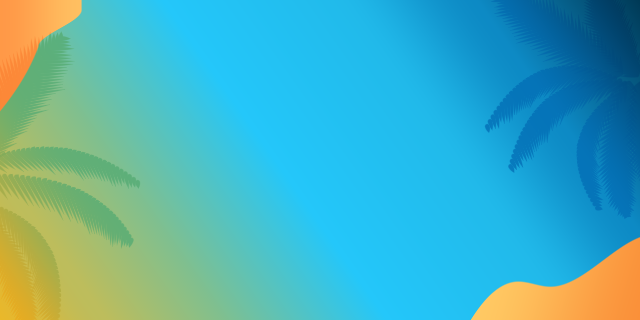
Give the GLSL for this background, as a Shadertoy shader.

```glsl
float hash(float n) {
    n = fract(n * 0.1031);
    n *= n + 33.33;
    return fract(n * (n + n));
}

// Pointed leaflet, widest at its root
float leaflet(vec2 p, vec2 root, vec2 span) {
    vec2 q = p - root;
    float h = clamp(dot(q, span) / dot(span, span), 0.0, 1.0);
    return length(q - span * h) - 0.0075 * (1.0 - h * h);
}

// Frond arching from base through middle to tip; reach = leaflet length (left, right)
float frond(vec2 p, vec2 base, vec2 middle, vec2 tip, vec2 reach) {
    float radius = max(distance(base, middle), distance(tip, middle)) + 0.17;
    if (distance(p, middle) > radius) return 0.0;

    vec2 control = 2.0 * middle - 0.5 * (base + tip);
    float d = 1.0;
    for (int i = 0; i < 36; i++) {
        float t = float(i) / 35.0;
        vec2 root = mix(mix(base, control, t), mix(control, tip, t), t);
        vec2 along = normalize(mix(control - base, tip - control, t));
        vec2 right = vec2(along.y, -along.x);
        float size = sin(3.14159 * (0.16 + 0.77 * t)) * (0.85 + 0.3 * hash(float(i) + 7.0));
        vec2 lean = along * (0.65 + 0.4 * t);
        d = min(d, leaflet(p, root, normalize(lean - right) * reach.x * size));
        d = min(d, leaflet(p, root, normalize(lean + right) * reach.y * size));
    }
    float aa = 0.8 / iResolution.y;
    return 1.0 - smoothstep(-aa, aa, d);
}

// Overlapping translucent layers
float over(float cover, float layer) {
    return 1.0 - (1.0 - cover) * (1.0 - 0.78 * layer);
}

float leftPalm(vec2 p) {
    float c = frond(p, vec2(-0.065, 0.49), vec2(0.195, 0.53), vec2(0.43, 0.43), vec2(0.012, 0.10));
    c = over(c * 0.78, frond(p, vec2(-0.065, 0.45), vec2(0.234, 0.405), vec2(0.41, 0.25), vec2(0.012, 0.13)));
    c = over(c, frond(p, vec2(-0.04, 0.362), vec2(0.15, 0.22), vec2(0.172, -0.04), vec2(0.012, 0.13)));
    c = over(c, frond(p, vec2(-0.065, 0.335), vec2(0.05, 0.167), vec2(0.10, -0.05), vec2(0.05, 0.10)));
    return over(c, frond(p, vec2(-0.052, 0.49), vec2(0.026, 0.69), vec2(0.19, 0.88), vec2(0.11, 0.16)));
}

float rightPalm(vec2 p) {
    float c = 0.78 * frond(p, vec2(1.953, 0.74), vec2(1.706, 0.776), vec2(1.523, 0.605), vec2(0.11, 0.012));
    c = over(c, frond(p, vec2(1.94, 0.74), vec2(1.72, 0.69), vec2(1.596, 0.48), vec2(0.12, 0.012)));
    c = over(c, frond(p, vec2(1.953, 0.727), vec2(1.815, 0.557), vec2(1.867, 0.35), vec2(0.09, 0.012)));
    c = over(c, frond(p, vec2(1.966, 0.74), vec2(1.93, 0.518), vec2(1.958, 0.33), vec2(0.08)));
    c = over(c, frond(p, vec2(2.005, 0.74), vec2(2.018, 0.557), vec2(2.057, 0.40), vec2(0.08)));
    c = over(c, frond(p, vec2(1.94, 0.77), vec2(1.745, 0.896), vec2(1.56, 1.026), vec2(0.12, 0.10)));
    return over(c, frond(p, vec2(1.99, 0.766), vec2(1.914, 0.896), vec2(1.862, 1.065), vec2(0.09)));
}

// Diagonal blend from sand through cyan to deep blue
vec3 sky(float t) {
    vec3 c = mix(vec3(0.92, 0.72, 0.16), vec3(0.74, 0.74, 0.36), smoothstep(-0.6, -0.3, t));
    c = mix(c, vec3(0.50, 0.75, 0.56), clamp((t + 0.3) / 0.3, 0.0, 1.0));
    c = mix(c, vec3(0.14, 0.78, 0.98), clamp(t / 0.415, 0.0, 1.0));
    c = mix(c, vec3(0.13, 0.73, 0.92), clamp((t - 0.415) / 0.45, 0.0, 1.0));
    c = mix(c, vec3(0.05, 0.54, 0.77), smoothstep(0.85, 1.23, t));
    return mix(c, vec3(0.0, 0.22, 0.33), clamp((t - 1.22) / 0.42, 0.0, 1.0));
}

void mainImage(out vec4 fragColor, in vec2 fragCoord) {
    vec2 p = fragCoord / iResolution.y;
    p.x *= 2.0 * iResolution.y / iResolution.x;
    float aa = 1.0 / iResolution.y;
    float t = dot(p, vec2(0.818, 0.575)) - 0.575;
    vec3 color = sky(t);

    // Palms
    bool onLeft = p.x < 1.0;
    float palm = onLeft ? leftPalm(p) : rightPalm(p);
    vec3 warmLeaf = mix(vec3(0.93, 0.66, 0.10), vec3(0.33, 0.67, 0.45), smoothstep(-0.58, -0.1, t));
    vec3 coolLeaf = mix(vec3(0.01, 0.43, 0.71), vec3(0.0, 0.19, 0.32), smoothstep(1.2, 1.68, t));
    color = mix(color, onLeft ? warmLeaf : coolLeaf, palm);

    // Upper left wave, with the frond tinted over it
    float down = 1.0 - p.y;
    float below = max(down - 0.146, 0.0);
    float edge = 0.255 - 0.135 * smoothstep(0.031, 0.146, down) - 0.37 * below - 1.11 * below * below;
    vec3 wave = mix(vec3(1.0, 0.60, 0.28), vec3(1.0, 0.75, 0.38), smoothstep(0.0, 0.26, p.x));
    wave = mix(wave, vec3(0.98, 0.49, 0.18), 0.8 * palm);
    color = mix(color, wave, 1.0 - smoothstep(-aa, aa, p.x - edge));

    // Lower right wave
    float rise = max(1.62 - p.x, 0.0) / 0.149;
    float crest = 0.12 * (1.0 - rise * rise) - 0.016 * smoothstep(1.62, 1.72, p.x)
                + 0.165 * smoothstep(1.72, 2.05, p.x);
    wave = mix(vec3(1.0, 0.79, 0.39), vec3(0.98, 0.56, 0.22), smoothstep(1.45, 2.05, p.x - 0.3 * p.y));
    color = mix(color, wave, 1.0 - smoothstep(-aa, aa, p.y - crest));

    fragColor = vec4(color, 1.0);
}
```
